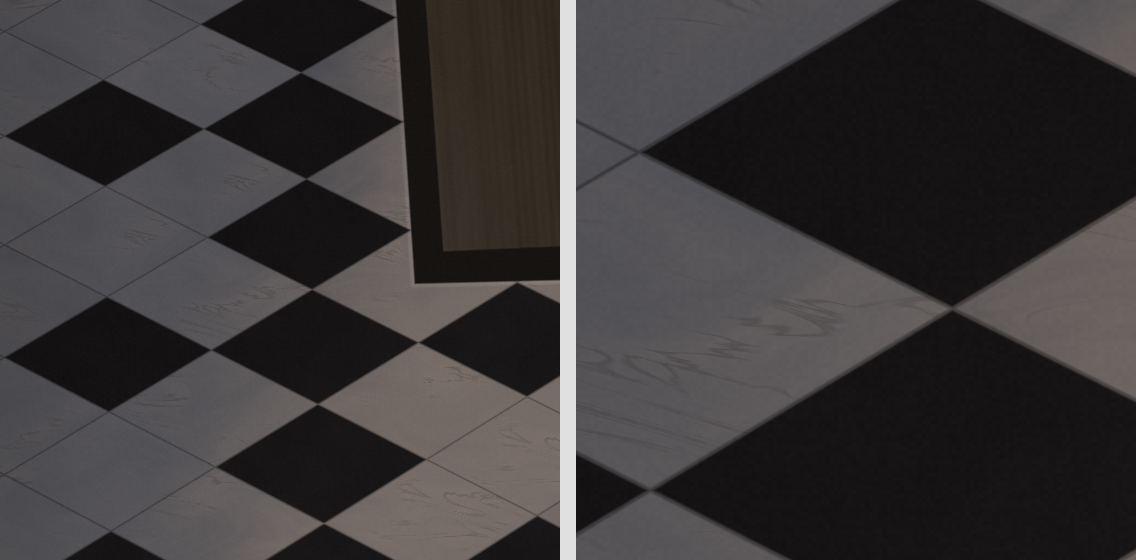
Left: the whole. Right: its middle third, enlarged.
Write a Shadertoy shader that draws this texture.

```glsl
// A marble floor of pale and black diamond tiles, seen in mild perspective,
// with a dark-bordered mat in the upper right corner. The floor is a square
// grid under a projective map; veins and clouds are layered, bent sines.

float hash(vec2 p) {
    return fract(sin(dot(p, vec2(127.1, 311.7))) * 43758.5453);
}

// Layered sines, each octave bending the next; about -1 to 1
float clouds(vec2 p) {
    float sum = 0.0, weight = 0.5;
    for (int i = 0; i < 5; i++) {
        p += 0.7 * sin(p.yx * 1.3 + float(i) * 1.9);
        sum += weight * sin(p.x) * cos(p.y);
        p = mat2(1.5, 1.0, -1.0, 1.5) * p;
        weight *= 0.6;
    }
    return sum;
}

// Pale stone, with its own veining for each tile, warmer toward the right
vec3 marble(vec2 p, vec2 tile) {
    float seed = hash(tile);
    vec2 q = p * vec2(13.0, 24.0) + seed * 40.0;
    float cloud = clouds(q);
    float streak = clouds(q * vec2(0.9, 2.2) + q.yx * 0.6 + 7.0);
    float vein = smoothstep(0.09, 0.0, abs(streak - 0.1)) * smoothstep(-0.1, 0.6, cloud);
    float warmth = smoothstep(0.5, 1.02, p.x + 0.35 * (1.0 - p.y) + 0.05 * cloud);
    vec3 stone = mix(vec3(0.32, 0.315, 0.33), vec3(0.465, 0.425, 0.405), warmth);
    stone += vec3(0.022, 0.016, 0.010) * cloud + 0.03 * (seed - 0.5);
    return stone * (1.0 - 0.13 * vein) * mix(0.92, 1.0, smoothstep(0.0, 0.25, p.x));
}

// Black at every step of the main column, at every other step beside it
bool isBlack(vec2 tile) {
    float column = tile.x + tile.y, row = tile.x - tile.y;
    return mod(column, 8.0) == 0.0 || (mod(column, 4.0) == 2.0 && mod(row, 4.0) == 0.0);
}

vec3 floorColor(vec2 p, float soft) {
    // Perspective map to half-diagonals of a tile, then to the grid
    float depth = 0.3815 - p.y + 0.036 * (p.x - 0.5625);
    vec2 diagonal = vec2(p.x - 0.5625 - 0.051 * depth, depth) / vec2(0.1849, 0.1026);
    diagonal /= 1.0 + 0.093 * depth;
    vec2 grid = 0.5 * vec2(diagonal.x + diagonal.y, diagonal.x - diagonal.y);
    vec2 tile = floor(grid + 0.5);
    vec2 local = abs(grid - tile);
    float edge = 0.18 * (0.5 - max(local.x, local.y));

    vec3 pale = marble(p, tile);
    vec3 black = vec3(0.074, 0.066, 0.066) + 0.018 * smoothstep(0.7, 1.5, p.x + 1.0 - p.y)
               + 0.006 * clouds(p * 30.0 + tile);
    bool dark = isBlack(tile);
    vec3 joint = pale * (dark ? 0.75 : 0.66);
    return mix(joint, dark ? black : pale, smoothstep(-soft, soft, edge - 0.001));
}

void mainImage(out vec4 fragColor, in vec2 fragCoord) {
    vec2 p = fragCoord / iResolution.xy;
    float soft = 0.0008 + 0.7 / iResolution.y;
    float down = 1.0 - p.y;
    vec3 color = floorColor(p, soft);

    // Mat: distances inside the border and inside the woven field
    float border = min(p.x - 0.707 - 0.067 * down, 0.5065 - 0.025 * (p.x - 0.741) - down);
    float field = min(p.x - 0.760 - 0.070 * down, 0.449 - 0.044 * (p.x - 0.79) - down);
    color *= 1.0 + 0.12 * smoothstep(0.006, 0.0, abs(border + 0.004));
    color = mix(color, vec3(0.088, 0.075, 0.068), smoothstep(-soft, soft, border));

    // Worn weave: long lengthwise streaks over blotches
    float across = p.x - 0.07 * down;
    float weave = sin(across * 95.0 + sin(across * 310.0)) + 0.6 * sin(across * 430.0 + 2.0 * p.y);
    vec3 cloth = mix(vec3(0.240, 0.210, 0.185), vec3(0.195, 0.160, 0.125),
                     smoothstep(0.75, 1.45, p.x + 0.5 * p.y));
    cloth += 0.006 * weave + 0.009 * clouds(p * vec2(32.0, 11.0));
    color = mix(color, cloth, smoothstep(-soft, soft, field));

    // Fine grain
    color += 0.012 * (hash(floor(p * 384.0)) - 0.5);
    fragColor = vec4(color, 1.0);
}
```
